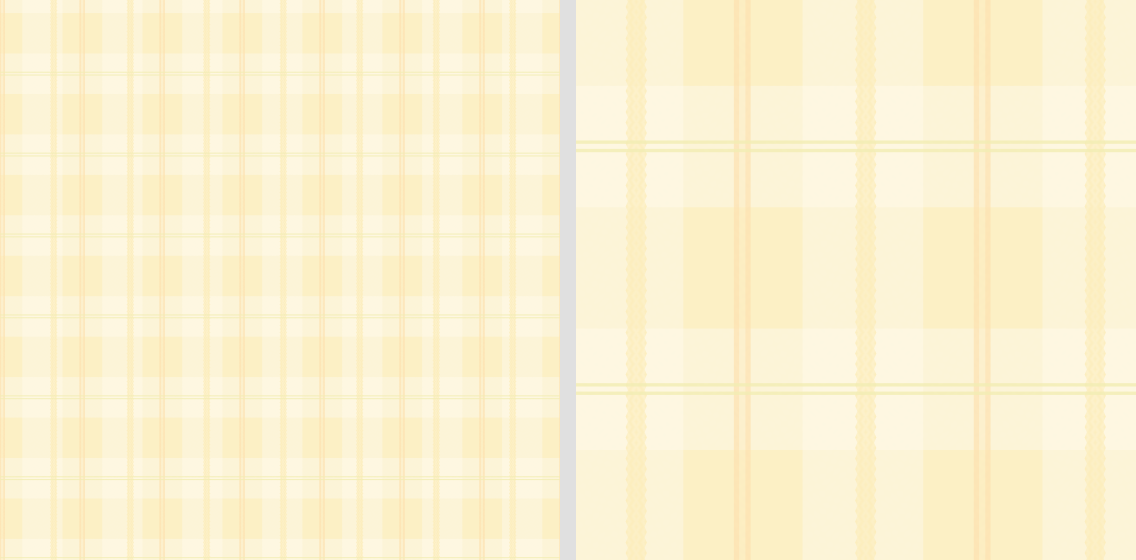
Left: the whole. Right: its middle third, enlarged.
Reproduce this pattern procedurally as a WebGL 2 fragment shader.

```glsl
#version 300 es
precision highp float;

uniform vec2 u_resolution;
out vec4 fragColor;

// Distance to the nearest of a row of evenly spaced centres
float repeatDistance(float x, float centre, float period) {
    return abs(mod(x - centre + 0.5 * period, period) - 0.5 * period);
}

// Smooth coverage of a stripe with the given half width
float stripe(float d, float halfWidth, float pixel) {
    return clamp((halfWidth - d) / pixel + 0.5, 0.0, 1.0);
}

void main() {
    vec2 pixel = 1.0 / u_resolution;
    vec2 p = gl_FragCoord.xy * pixel;
    p.y = 1.0 - p.y;

    // Wide crossing bands
    float column = stripe(repeatDistance(p.x, 0.1471, 0.1428), 0.0355, pixel.x);
    float row = stripe(repeatDistance(p.y, 0.0594, 0.14447), 0.0361, pixel.y);
    vec3 cream = vec3(0.995, 0.969, 0.882);
    vec3 paleYellow = vec3(0.988, 0.957, 0.845);
    vec3 butter = vec3(0.988, 0.941, 0.773);
    vec3 color = mix(mix(cream, paleYellow, column),
                     mix(paleYellow, butter, column), row);

    // Stitched ribbons with a fine zigzag weave and wavy edges
    float ribbonDist = repeatDistance(p.x, 0.0960, 0.1366);
    float zigzag = abs(fract(p.y * 160.0) - 0.5) * 2.0;
    float ribbon = stripe(ribbonDist, 0.0050 + 0.0013 * zigzag, pixel.x);
    float weave = 0.5 + 0.5 * cos(6.2832 * (ribbonDist * 260.0 + zigzag * 0.5));
    color = mix(color, vec3(0.988, 0.925, 0.718), ribbon * (0.55 + 0.25 * weave));

    // Paired peach pinstripes
    float peachDist = repeatDistance(p.x, 0.1467, 0.1428);
    float peach = stripe(abs(peachDist - 0.0034), 0.0016, pixel.x);
    color = mix(color, vec3(0.992, 0.882, 0.690), peach * 0.7);
    color = mix(color, vec3(0.992, 0.918, 0.745), stripe(peachDist, 0.0018, pixel.x) * 0.4);

    // Paired green-yellow pinstripes
    float limeDist = repeatDistance(p.y, 0.1315, 0.14447);
    float lime = stripe(abs(limeDist - 0.0025), 0.0010, pixel.y);
    color = mix(color, vec3(0.949, 0.929, 0.702), lime * 0.8);

    // Faint cloth grain from layered sines
    float grain = sin(p.x * 811.0 + 2.0 * sin(p.y * 233.0))
                * sin(p.y * 907.0 + 2.0 * sin(p.x * 271.0));
    color += 0.0015 * grain;

    fragColor = vec4(color, 1.0);
}
```
